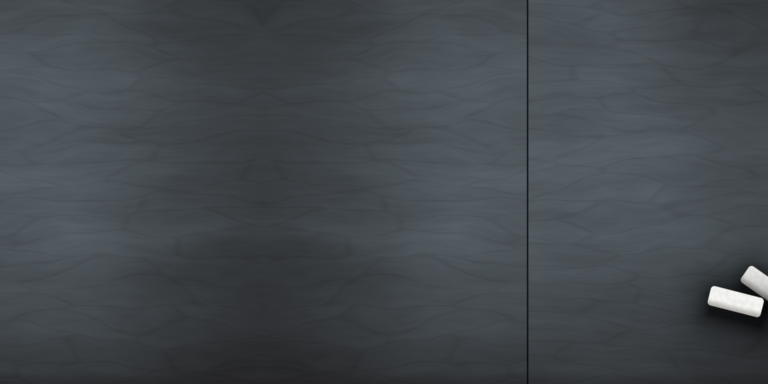
Write a Shadertoy shader that draws this texture.

```glsl
const vec3 SLATE_DARK = vec3(0.125, 0.122, 0.128);
const vec3 SLATE_LIGHT = vec3(0.355, 0.395, 0.420);
const vec3 CHALK_LIT = vec3(0.97, 0.97, 0.96);
const vec3 CHALK_SHADE = vec3(0.70, 0.69, 0.67);
const float SEAM_X = 1.374;
const float SEAM_HALF = 0.0018;
const float MIRROR_X = 0.685;
const float CHALK_RADIUS = 0.026;
const float CHALK_CORNER = 0.010;
const float GRAIN_GAIN = 0.34;
const float BLOTCH_GAIN = 0.20;
const float VEIN_GAIN = 0.07;
const vec2 GRAIN_SCALE = vec2(2.6, 15.0);
const vec2 SHADOW_OFFSET = vec2(0.004, -0.022);

// Chalk end points, in units of the canvas height
const vec2 FRONT_A = vec2(1.847, 0.232);
const vec2 FRONT_B = vec2(1.985, 0.197);
const vec2 BACK_A = vec2(1.940, 0.290);
const vec2 BACK_B = vec2(2.060, 0.206);

vec2 hash2(vec2 p) {
    vec3 q = fract(p.xyx * vec3(0.1031, 0.1030, 0.0973));
    q += dot(q, q.yzx + 33.33);
    return fract((q.xx + q.yz) * q.zy);
}

// Distances to the nearest and second nearest cell points
vec2 cellular(vec2 p) {
    vec2 cell = floor(p), f = fract(p);
    vec2 nearest = vec2(4.0);
    for (int j = -1; j <= 1; j++)
    for (int i = -1; i <= 1; i++) {
        vec2 o = vec2(i, j);
        float d = length(o + hash2(cell + o + 57.0) - f);
        nearest = d < nearest.x ? vec2(d, nearest.x)
                                : vec2(nearest.x, min(nearest.y, d));
    }
    return nearest;
}

// Layered sines bend the horizontal grain
vec2 bend(vec2 p) {
    p.y += 0.016 * sin(5.0 * p.x + 9.0 * p.y)
         + 0.007 * sin(15.0 * p.x - 23.0 * p.y)
         + 0.003 * sin(37.0 * p.x + 41.0 * p.y);
    return p;
}

float grain(vec2 p) {
    float sum = 0.0, weight = 0.30;
    vec2 q = p * GRAIN_SCALE;
    for (int i = 0; i < 4; i++) {
        sum += weight * (cellular(q).x - 0.46);
        q = q * 1.93 + vec2(7.3, 3.1);
        weight *= 0.82;
    }
    return sum;
}

float blob(vec2 p, vec2 center, vec2 size) {
    vec2 d = (p - center) / size;
    return exp(-dot(d, d));
}

// Broad light and dark areas of the two panels
float panelTone(vec2 p, float fromAxis, bool leftPanel) {
    float tone;
    if (leftPanel) {
        tone = mix(0.42, 0.82, smoothstep(0.0, 0.52, fromAxis));
        tone -= 0.13 * blob(vec2(fromAxis, p.y), vec2(0.33, 0.29), vec2(0.16, 0.07));
        tone += 0.06 * blob(vec2(fromAxis, p.y), vec2(0.25, 0.40), vec2(0.30, 0.04));
    } else {
        tone = mix(0.86, 0.66, smoothstep(1.55, 2.0, p.x));
        tone -= 0.16 * blob(p, vec2(2.0, 1.0), vec2(0.32, 0.25));
    }
    tone *= mix(0.46, 1.0, smoothstep(0.0, 0.42, p.y));
    tone *= mix(0.55, 1.0, smoothstep(0.0, 0.045, p.y));
    return tone * mix(1.0, 0.86, smoothstep(0.72, 1.05, p.y));
}

// Coordinates along and across a stick, centred on it
vec2 stickFrame(vec2 p, vec2 a, vec2 b) {
    vec2 axis = normalize(b - a), d = p - 0.5 * (a + b);
    return vec2(dot(d, axis), dot(d, vec2(-axis.y, axis.x)));
}

float stickDistance(vec2 p, vec2 a, vec2 b) {
    vec2 halfSize = vec2(0.5 * length(b - a), CHALK_RADIUS);
    vec2 d = abs(stickFrame(p, a, b)) - halfSize + CHALK_CORNER;
    return length(max(d, 0.0)) + min(max(d.x, d.y), 0.0) - CHALK_CORNER;
}

vec3 drawChalk(vec3 base, vec2 p, vec2 a, vec2 b, float px) {
    float shadow = exp(-28.0 * max(stickDistance(p - SHADOW_OFFSET, a, b), 0.0));
    base *= 1.0 - 0.68 * shadow;
    vec2 local = stickFrame(p, a, b);
    float lit = smoothstep(-CHALK_RADIUS, -0.2 * CHALK_RADIUS, local.y);
    vec3 body = mix(CHALK_SHADE, CHALK_LIT, lit);
    body *= 1.0 - 0.06 * cellular(local * 70.0).x;
    return mix(base, body, smoothstep(px, -px, stickDistance(p, a, b)));
}

void mainImage(out vec4 fragColor, in vec2 fragCoord) {
    float px = 1.0 / iResolution.y;
    vec2 p = fragCoord * px;
    bool leftPanel = p.x < SEAM_X;
    float fromAxis = abs(p.x - MIRROR_X);

    // Grain is mirrored on the left panel only
    vec2 g = bend(leftPanel ? vec2(fromAxis, p.y) : p + vec2(3.0, 5.0));
    float tone = panelTone(p, fromAxis, leftPanel);
    float blotch = cellular(g * vec2(2.2, 5.0) + 11.0).x - 0.46;
    vec2 vein = cellular(g * vec2(3.5, 19.0) + 23.0);
    float thread = 1.0 - smoothstep(0.0, 0.12, vein.y - vein.x);
    float texture_ = GRAIN_GAIN * grain(g) + BLOTCH_GAIN * blotch - VEIN_GAIN * thread;
    tone += texture_ * (0.4 + 0.6 * tone);
    vec3 color = mix(SLATE_DARK, SLATE_LIGHT, clamp(tone, 0.0, 1.1));

    // Seam between the panels
    float seam = abs(p.x - SEAM_X) - SEAM_HALF;
    color *= 1.0 - 0.80 * smoothstep(px, -px, seam);

    color = drawChalk(color, p, BACK_A, BACK_B, px);
    color = drawChalk(color, p, FRONT_A, FRONT_B, px);
    fragColor = vec4(color, 1.0);
}
```
